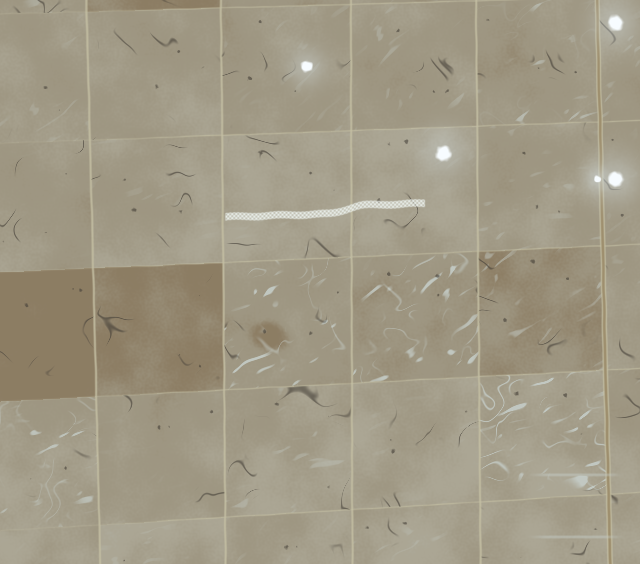
Reproduce this texture procedurally as a Shadertoy shader.

```glsl
// Polished beige marble floor of square tiles, seen slightly askew, with pale joints.
// A bent grid gives each tile an id; gradient noise adds clouds, streaks and cracks,
// and ceiling lights are mirrored on top as soft spots and one dotted strip.

// Lengths are fractions of the canvas width; y runs downward from the top edge.
const vec2  GRID_ORIGIN   = vec2(0.1497, 0.0221);
const vec2  GRID_PITCH    = vec2(0.1992, 0.2018);
const float ROW_TILT      = 0.028;
const float ROW_CONVERGE  = 0.008;
const float JOINT_V       = 0.0016;
const float JOINT_H       = 0.0010;
const float SEAM_WIDTH    = 0.0042;
const float SEAM_COLUMN   = 4.0;
const vec3  WARM_STONE    = vec3(0.55, 0.49, 0.39);
const vec3  BASE_STONE    = vec3(0.62, 0.59, 0.51);
const vec3  PALE_STONE    = vec3(0.67, 0.65, 0.58);
const vec3  COOL_STONE    = vec3(0.70, 0.71, 0.67);
const vec3  JOINT_COLOR   = vec3(0.77, 0.75, 0.64);
const vec3  SEAM_COLOR    = vec3(0.62, 0.56, 0.43);
const vec3  STREAK_COLOR  = vec3(0.77, 0.80, 0.78);
const vec3  CRACK_COLOR   = vec3(0.27, 0.25, 0.22);
const vec3  GLARE_COLOR   = vec3(0.84, 0.88, 0.89);

// Distinct tiles: column, row, tone shift, streak amount
const vec4 TILES[12] = vec4[12](
    vec4(-1, 2, -0.55, 0.0), vec4(0, 2, -0.45, 0.0), vec4(3, 2, -0.25, 0.5),
    vec4(1, 2, -0.08, 0.9), vec4(2, 2, -0.10, 0.9), vec4(3, 3, 0.12, 1.3),
    vec4(1, 1, 0.20, 0.1), vec4(2, 1, 0.17, 0.1), vec4(3, 0, -0.05, 0.6),
    vec4(2, 3, 0.14, 0.1), vec4(0, -1, -0.35, 0.0), vec4(-1, 3, 0.10, 0.8));

// Mirrored lamps: x, y, radius
const vec3 LAMPS[5] = vec3[5](
    vec3(0.479, 0.104, 0.010), vec3(0.693, 0.240, 0.013), vec3(0.962, 0.036, 0.013),
    vec3(0.962, 0.280, 0.013), vec3(0.933, 0.280, 0.006));

float hash(vec2 p) {
    vec3 q = fract(p.xyx * vec3(0.1031, 0.1030, 0.0973));
    q += dot(q, q.yzx + 33.33);
    return fract((q.x + q.y) * q.z);
}

float corner(vec2 cell, vec2 d) {
    float a = 6.2832 * hash(cell);
    return dot(vec2(cos(a), sin(a)), d);
}

float gradientNoise(vec2 p) {
    vec2 i = floor(p), f = p - i, u = f * f * f * (f * (f * 6.0 - 15.0) + 10.0);
    vec2 e = vec2(1, 0);
    return mix(mix(corner(i, f), corner(i + e.xy, f - e.xy), u.x),
               mix(corner(i + e.yx, f - e.yx), corner(i + 1.0, f - 1.0), u.x), u.y);
}

float fbm(vec2 p) {
    float sum = 0.0, amp = 1.0;
    for (int i = 0; i < 4; i++, amp *= 0.5, p = p * 2.03 + 7.1) sum += amp * gradientNoise(p);
    return sum;
}

// Column and row coordinates whose whole numbers lie on the joints
vec2 floorGrid(vec2 p) {
    float k = (p.x - GRID_ORIGIN.x) / GRID_PITCH.x - 2.0;
    float depth = p.y / 0.883;
    float bend = 0.0026 * depth + k * k * (0.0046 * depth - 0.0035);
    return vec2((p.x - GRID_ORIGIN.x - bend) / GRID_PITCH.x,
                (p.y - GRID_ORIGIN.y + ROW_TILT * p.x) / (GRID_PITCH.y - ROW_CONVERGE * p.x));
}

vec3 stoneColor(float tone) {
    vec3 c = mix(WARM_STONE, BASE_STONE, smoothstep(0.0, 0.4, tone));
    c = mix(c, PALE_STONE, smoothstep(0.4, 0.75, tone));
    return mix(c, COOL_STONE, smoothstep(0.75, 1.1, tone));
}

void mainImage(out vec4 fragColor, in vec2 fragCoord) {
    float px = 1.0 / iResolution.x;
    vec2 p = vec2(fragCoord.x, iResolution.y - fragCoord.y) * px;
    vec2 grid = floorGrid(p + 0.0012 * gradientNoise(p * 25.0));
    vec2 id = floor(grid), local = grid - id;
    float seed = hash(id + 17.0);

    // Stone tone: tile variation, clouds and grain
    float tone = 0.47 + 0.16 * (seed - 0.5) + 0.12 * smoothstep(0.5, 0.9, p.y);
    float streakAmount = 0.35 * hash(id + 41.0);
    for (int i = 0; i < 12; i++) if (distance(TILES[i].xy, id) < 0.5) {
        tone += TILES[i].z;
        streakAmount = TILES[i].w;
    }
    vec2 s = p + 9.0 * vec2(seed, hash(id + 5.0));
    tone += 0.28 * fbm(s * 9.0) + 0.07 * gradientNoise(p * 230.0);
    tone -= 0.45 * smoothstep(1.3, 0.3, length((p - vec2(0.425, 0.525)) * mat2(26, 12, -12, 40)));
    vec3 color = stoneColor(tone);

    // Short pale streaks and branching veins
    float angle = -0.55 + 0.7 * (hash(id + 29.0) - 0.5);
    vec2 along = mat2(cos(angle), -sin(angle), sin(angle), cos(angle)) * s;
    float warp = gradientNoise(s * 22.0);
    float streak = smoothstep(0.24, 0.46, gradientNoise(along * vec2(30, 105) + warp));
    streak *= smoothstep(-0.1, 0.25, gradientNoise(s * 13.0));
    float vein = smoothstep(0.07, 0.0, abs(gradientNoise(s * 24.0 + warp)));
    vein *= smoothstep(0.0, 0.3, gradientNoise(s * 17.0 + 3.0)) * smoothstep(0.4, 1.3, streakAmount);
    color = mix(color, STREAK_COLOR, min(0.9, streak * streakAmount + 0.8 * vein));

    // Dark cracks and pits
    float crack = smoothstep(0.05, 0.0, abs(gradientNoise(s * 19.0 + 0.8 * warp)));
    crack *= smoothstep(0.24, 0.42, gradientNoise(s * 12.0 + 31.0));
    for (float i = 0.0; i < 3.0; i++) {
        vec2 pit = 0.1 + 0.8 * vec2(hash(id + 60.0 + i), hash(id + 80.0 + i));
        float d = length((local - pit) * GRID_PITCH) + 0.003 * gradientNoise(p * 210.0);
        crack = max(crack, smoothstep(px, -px, d - 0.003 * hash(id + 95.0 + i)));
    }
    color = mix(color, CRACK_COLOR, 0.62 * crack);

    // Joints, with one wide seam between slabs
    vec2 nearest = floor(grid + 0.5), gap = abs(grid - nearest) * GRID_PITCH;
    float across = smoothstep(px, -px, gap.y - JOINT_H);
    across *= mix(0.25, 0.75, smoothstep(0.08, 0.36, p.x)) * (0.8 + 0.4 * gradientNoise(p * 30.0));
    color = mix(color, JOINT_COLOR, across);
    bool isSeam = nearest.x == SEAM_COLUMN;
    float down = smoothstep(px, -px, gap.x - (isSeam ? SEAM_WIDTH : JOINT_V));
    color = mix(color, JOINT_COLOR, 0.8 * down);
    if (isSeam) color = mix(color, SEAM_COLOR, smoothstep(px, -px, gap.x - 0.5 * SEAM_WIDTH));

    // Lamp reflections with halos
    float glare = 0.0;
    for (int i = 0; i < 5; i++) {
        float d = distance(p, LAMPS[i].xy) + 0.003 * gradientNoise(p * 120.0), r = LAMPS[i].z;
        color = mix(color, GLARE_COLOR, 0.38 * exp(-d * d / (r * r * 9.0)));
        glare = max(glare, smoothstep(r * 1.1, r * 0.6, d));
    }
    color = mix(color, vec3(0.97, 0.99, 1.0), glare);

    // Dotted light strip, stepping where it crosses a joint
    float stripY = 0.339 - 0.03 * (p.x - 0.352) - 0.012 * smoothstep(0.51, 0.57, p.x);
    vec2 strip = abs(vec2(p.x - 0.508, p.y - stripY + 0.001 * sin(p.x * 90.0)));
    float inStrip = smoothstep(px, -px, strip.x - 0.156) * smoothstep(px, -px, strip.y - 0.0058);
    float dots = 0.72 + 0.28 * sin(p.x * 1000.0) * cos(strip.y * 1000.0);
    color = mix(color, vec3(0.91, 0.93, 0.91), inStrip * dots);

    // Faint long glints near the lower right
    for (float i = 0.0; i < 2.0; i++) {
        vec2 d = abs(p - vec2(0.90, 0.742 + 0.097 * i));
        color = mix(color, STREAK_COLOR, 0.5 * smoothstep(0.08, 0.04, d.x) * smoothstep(0.004, 0.0, d.y));
    }
    fragColor = vec4(color, 1.0);
}
```
